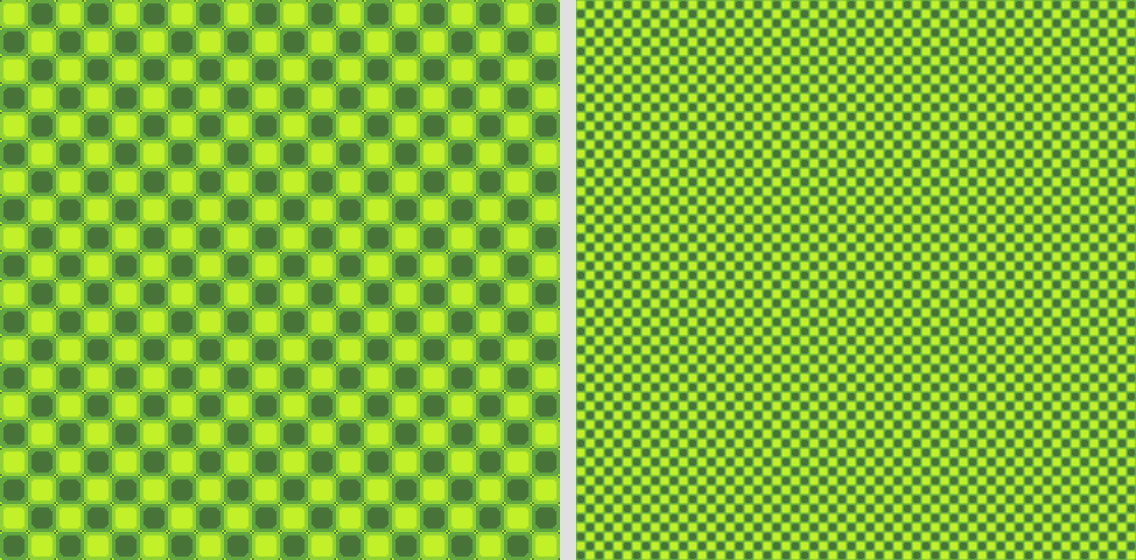
Left: one tile. Right: repeated 3 by 3.
Give the GLSL for this pattern, as a WebGL 1 fragment shader.

```glsl
precision mediump float;

uniform vec2 u_resolution;

#define CELLS 20.0
#define TEXELS 16.0
#define CORE_HALF 6.0
#define DOT_SIZE 1.0
#define LIME vec3(0.765, 0.945, 0.16)
#define LIGHT_GREEN vec3(0.57, 0.82, 0.20)
#define MID_GREEN vec3(0.38, 0.65, 0.25)
#define DARK_GREEN vec3(0.28, 0.45, 0.22)

float boxDistance(vec2 p, vec2 halfSize) {
  vec2 d = abs(p) - halfSize;
  return length(max(d, 0.0)) + min(max(d.x, d.y), 0.0);
}

// Square whose corners are cut in one-texel stairs
float steppedSquare(vec2 p, float steps) {
  float wide = boxDistance(p, vec2(CORE_HALF, CORE_HALF - steps));
  float tall = boxDistance(p, vec2(CORE_HALF - steps, CORE_HALF));
  float middle = boxDistance(p, vec2(CORE_HALF - 1.0, CORE_HALF - 1.0));
  return min(min(wide, tall), middle);
}

float coverage(float distanceToEdge, float pixel) {
  return clamp(0.5 - distanceToEdge / pixel, 0.0, 1.0);
}

// Core, ring and contrasting corner dots of one cell
vec3 cellColor(vec2 p, float bright, float pixel) {
  vec3 core = mix(DARK_GREEN, LIME, bright);
  vec3 ring = mix(MID_GREEN, LIGHT_GREEN, bright);
  vec3 dotColor = mix(LIME, DARK_GREEN, bright);

  float coreEdge = steppedSquare(p, mix(2.0, 1.0, bright));
  vec2 toCorner = 0.5 * TEXELS - abs(p);
  float dotEdge = max(toCorner.x, toCorner.y) - DOT_SIZE;

  vec3 color = mix(ring, core, coverage(coreEdge, pixel));
  return mix(color, dotColor, coverage(dotEdge, pixel));
}

void main() {
  vec2 grid = gl_FragCoord.xy / u_resolution * CELLS;
  vec2 cell = floor(grid);
  vec2 p = (fract(grid) - 0.5) * TEXELS;
  float pixel = CELLS * TEXELS / min(u_resolution.x, u_resolution.y);

  float bright = mod(cell.x + cell.y, 2.0);

  // Blend with the opposite cell across the shared borders
  vec2 border = clamp(0.5 - (0.5 * TEXELS - abs(p)) / pixel, 0.0, 0.5);
  float opposite = border.x + border.y - 2.0 * border.x * border.y;

  vec3 color = mix(cellColor(p, bright, pixel),
                   cellColor(p, 1.0 - bright, pixel), opposite);
  gl_FragColor = vec4(color, 1.0);
}
```
